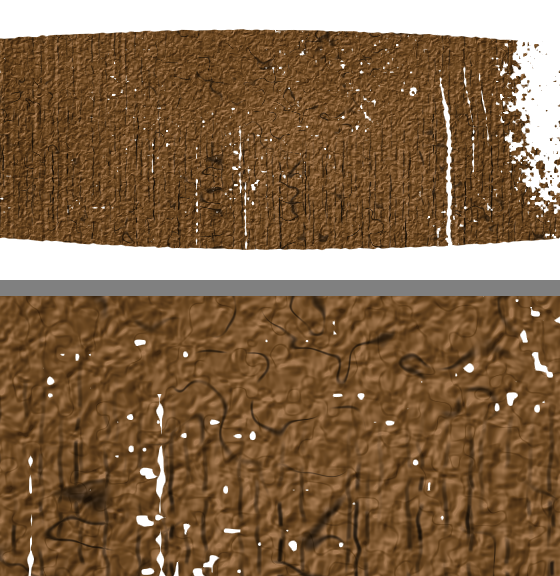
Top: the whole. Bottom: its middle third, enlarged.
Write a Shadertoy shader that draws this texture.

```glsl
// A curved strip of furrowed brown bark-like relief, chipped and cracked, on white.
#define GRAIN 98.0
#define GROOVES 80.0
#define CREASES 26.0
#define CHIPS 62.0
#define CHIP_LEVEL 1.15
#define FURROW_GAP 0.075
#define LIGHT_STEP vec2(-0.0026, 0.0032)
#define CONTRAST 0.88
#define DARK vec3(0.245, 0.15, 0.06)
#define BROWN vec3(0.42, 0.28, 0.13)
#define PALE vec3(0.65, 0.48, 0.32)

float hash(vec2 p) {
    return fract(sin(dot(p, vec2(127.1, 311.7))) * 43758.5453);
}

float noise(vec2 p) {
    vec2 i = floor(p), f = fract(p);
    f = f * f * (3.0 - 2.0 * f);
    return mix(mix(hash(i), hash(i + vec2(1, 0)), f.x),
               mix(hash(i + vec2(0, 1)), hash(i + vec2(1, 1)), f.x), f.y);
}

// Antialiased coverage of the region where v is positive
float cover(float v) {
    return clamp(0.5 + v / max(fwidth(v), 1e-5), 0.0, 1.0);
}

vec2 warp(vec2 p, float scale, float amount) {
    return p + amount * (vec2(noise(p * scale), noise(p * scale + 17.0)) - 0.5);
}

// Surface height: crinkled grain plus upright grooves
float relief(vec2 p, float grooveAmount) {
    vec2 w = warp(p, 45.0, 0.012);
    float grain = noise(w * GRAIN) + 0.45 * noise(w * GRAIN * 1.9 + 9.0);
    float x = p.x + 0.006 * noise(p * vec2(6.0, 12.0)) + 0.003 * noise(p * 50.0);
    float groove = noise(vec2(x * GROOVES, p.y * 5.0));
    return grain + 1.1 * grooveAmount * groove;
}

// Thin dark line along the middle contour of a noise field
float fold(vec2 p, float width) {
    return 1.0 - smoothstep(0.0, width, abs(noise(p) - 0.5));
}

// Broken, jittery upright furrows, at most one per column
float furrow(vec2 p, float gap, float reach) {
    float x = p.x + 0.008 * noise(p * vec2(3.0, 9.0)) + 0.006 * noise(p * vec2(30.0, 55.0));
    float column = floor(x / gap);
    float centre = 0.2 + 0.6 * hash(vec2(column, 3.0));
    float d = abs(x / gap - column - centre) * gap;
    float top = reach * (0.6 + 0.4 * hash(vec2(column, 8.0)));
    float broken = smoothstep(0.3, 0.7, noise(vec2(column * 7.0, p.y * 12.0)))
                 * smoothstep(0.15, 0.55, noise(p * 70.0));
    return (1.0 - smoothstep(0.0005, 0.0042, d)) * broken
         * (1.0 - smoothstep(top - 0.1, top, p.y));
}

// White splits: x, lower end, upper end, half width
float cracks(vec2 p) {
    const vec4 splits[7] = vec4[7](
        vec4(1.603, 0.12, 0.75, 0.0072), vec4(0.878, 0.11, 0.35, 0.0022),
        vec4(0.858, 0.31, 0.55, 0.0018), vec4(0.703, 0.11, 0.52, 0.0008),
        vec4(1.690, 0.38, 0.76, 0.0012), vec4(1.742, 0.46, 0.74, 0.0010),
        vec4(0.545, 0.38, 0.50, -0.0005));
    float v = -1.0;
    for (int i = 0; i < 7; i++) {
        vec4 s = splits[i];
        float lean = 0.03 * smoothstep(0.52, 0.75, p.y);
        float x = s.x - lean + 0.004 * (noise(vec2(p.y * 22.0, s.x * 90.0)) - 0.5);
        float taper = 1.0 - 0.7 * smoothstep(s.z - 0.2, s.z, p.y);
        float ragged = 0.009 * (noise(p * vec2(60.0, 85.0)) - 0.5);
        float ends = min(p.y - s.y, s.z - p.y);
        v = max(v, min(s.w * taper + ragged - abs(p.x - x), ends));
    }
    return v;
}

// Places where chips gather
float chipClusters(vec2 p) {
    const vec2 spots[7] = vec2[7](vec2(1.20, 0.79), vec2(0.83, 0.54),
        vec2(1.50, 0.36), vec2(0.53, 0.87), vec2(0.02, 0.26), vec2(1.46, 0.67),
        vec2(0.38, 0.23));
    float sum = 0.0;
    for (int i = 0; i < 7; i++) {
        vec2 d = (p - spots[i]) / 0.05;
        sum += exp(-dot(d, d));
    }
    return sum;
}

void mainImage(out vec4 fragColor, in vec2 fragCoord) {
    vec2 p = fragCoord / iResolution.y;
    p.x = fragCoord.x / iResolution.x * 2.0;

    // Relief lit from the upper left; the upper middle has few grooves
    float plain = 1.0 - smoothstep(0.6, 1.2, length((p - vec2(1.05, 0.75)) / vec2(0.5, 0.32)));
    float grooveAmount = mix(1.0, 0.1, plain);
    float slope = relief(p, grooveAmount) - relief(p + LIGHT_STEP, grooveAmount);
    vec2 glow = (p - vec2(1.13, 0.5)) / vec2(0.45, 0.3);
    float broad = 0.14 * (noise(p * 4.0) - 0.5) + 0.10 * exp(-dot(glow, glow)) + 0.03;
    float veins = fold(warp(p, 60.0, 0.01) * 62.0 + 31.0, 0.12);
    float flecks = noise(p * 130.0 + 7.0) - 0.5;
    float tone = clamp(0.5 + CONTRAST * slope + broad - 0.2 * veins + 0.2 * flecks, 0.0, 1.0);
    vec3 color = tone < 0.5 ? mix(DARK, BROWN, tone * 2.0) : mix(BROWN, PALE, tone * 2.0 - 1.0);

    // Short wrinkles, ladder-like rungs and furrows of two sizes
    vec2 bent = warp(p, 32.0, 0.03);
    float broken = smoothstep(0.3, 0.65, noise(p * 38.0 + 4.0));
    float crease = fold(bent * CREASES, 0.07) * broken * smoothstep(0.4, 0.7, noise(p * 9.0));
    float rungColumn = 1.0 - smoothstep(0.03, 0.05, min(abs(p.x - 0.755), abs(p.x - 1.035)));
    float rungs = fold(bent * vec2(9.0, 34.0), 0.08) * rungColumn * (1.0 - smoothstep(0.42, 0.5, p.y));
    float furrows = max(0.75 * furrow(p, FURROW_GAP, 0.72), 0.45 * furrow(p + 5.0 * vec2(1, 0), 0.024, 1.3));
    float dark = max(max(0.55 * crease, 0.6 * rungs), furrows * (1.0 - plain));
    color *= 1.0 - dark;

    // Chips, cracks and the eroded right end
    float rough = 0.6 * noise(p * CHIPS) + 0.4 * noise(p * CHIPS * 2.0 + 5.0);
    float chips = rough + 0.4 * noise(p * 7.0 + 3.0) + 0.2 * chipClusters(p) - CHIP_LEVEL;
    float rise = max(0.72 - p.y, 0.0) / 0.5;
    float edge = 1.84 + 0.13 * rise * rise + 0.15 * (1.0 - smoothstep(0.18, 0.24, p.y));
    float loss = 11.0 * (p.x - edge) - 0.9 * smoothstep(1.94, 2.0, p.x) + 2.8 * (rough - 0.5);
    float white = max(max(cover(chips), cover(cracks(p))), cover(loss));

    // Bowed upper and lower borders
    float fray = 0.006 * (noise(p * 60.0) - 0.5);
    float top = 0.893 - 0.040 * pow(abs(p.x - 0.88), 2.0) + fray;
    float bottom = 0.109 + 0.042 * pow(abs(p.x - 1.02), 2.0) + fray;
    white = max(white, 1.0 - cover(min(top - p.y, p.y - bottom)));

    fragColor = vec4(mix(color, vec3(1.0), white), 1.0);
}
```
